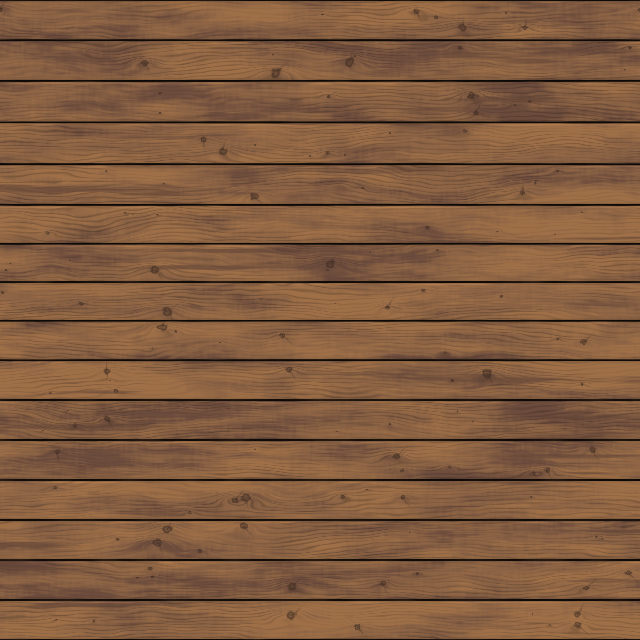
Reproduce this texture procedurally as a Shadertoy shader.

```glsl
// Sixteen stained timber boards stacked across the canvas, parted by dark gaps.
// Each board gets its own blotches, streaks and grain from stretched noise;
// scattered knots bend the grain lines around them and leave small splits.

const float PLANKS = 16.0;
const float GAP_HALF = 0.021;        // half gap, in board heights
const float WIDTH_DRIFT = 0.0076;    // upper boards are slightly wider
const int KNOTS = 8;                 // knots per board
const float KNOT_MIN = 0.0012;       // knot radii, in canvas units
const float KNOT_MAX = 0.0075;
const float GRAIN_LINES = 11.0;
const vec3 ORANGE = vec3(0.625, 0.440, 0.283);
const vec3 BROWN = vec3(0.553, 0.392, 0.270);
const vec3 UMBER = vec3(0.425, 0.297, 0.238);
const vec3 KNOT_DARK = vec3(0.235, 0.165, 0.125);
const vec3 GAP_COLOR = vec3(0.050, 0.035, 0.027);

float hash(vec2 p) {
    return fract(sin(dot(p, vec2(127.1, 311.7))) * 43758.5453);
}

float noise(vec2 p) {
    vec2 i = floor(p), f = fract(p);
    f = f * f * (3.0 - 2.0 * f);
    return mix(mix(hash(i), hash(i + vec2(1, 0)), f.x),
               mix(hash(i + vec2(0, 1)), hash(i + vec2(1, 1)), f.x), f.y);
}

float fbm(vec2 p) {
    float sum = 0.0, amp = 0.533;
    for (int i = 0; i < 4; i++) {
        sum += amp * noise(p);
        p = p * 2.03 + 17.3;
        amp *= 0.5;
    }
    return sum;
}

// Returns grain bend, knot darkness, surrounding stain and split darkness.
vec4 knots(float x, float v, float id) {
    vec4 sum = vec4(0.0);
    for (int i = 0; i < KNOTS; i++) {
        vec2 seed = vec2(id * 3.0 + 5.0, float(i) * 7.0 + 2.0);
        float pick = hash(seed);
        float size = mix(KNOT_MIN, KNOT_MAX, pick * pick);
        vec2 center = vec2(hash(seed + 31.0), 0.15 + 0.7 * hash(seed + 57.0));
        vec2 d = vec2(fract(x - center.x + 0.5) - 0.5, (v - center.y) / PLANKS);
        float wobble = noise(d / size * 1.5 + seed) - 0.5;
        float r = length(d * vec2(0.85, 1.0)) / size + 0.6 * wobble;
        vec2 q = d / (size * vec2(5.0, 1.8));
        float ring = 0.72 + 0.28 * cos(r * 8.0);
        sum.x += 2.2 * size * PLANKS * exp(-dot(q, q));
        sum.y = max(sum.y, ring * (1.0 - smoothstep(0.55, 1.25, r)));
        sum.z += pick * exp(-dot(q, q) * 1.4);
        // Slanted split running away from the larger knots
        float lean = 2.4 * (hash(seed + 83.0) - 0.5);
        float off = (d.x - lean * d.y + 0.003 * wobble) / 0.0013;
        float reach = smoothstep(0.022, 0.0, abs(d.y)) * step(0.6, pick);
        sum.w = max(sum.w, reach * exp(-off * off) * step(0.0, d.y * lean));
    }
    return sum;
}

void mainImage(out vec4 fragColor, in vec2 fragCoord) {
    vec2 uv = fragCoord / iResolution.xy;
    float x = uv.x, down = 1.0 - uv.y;

    // Board index and height within the board, counted from the top
    float bump = (down - 0.31) / 0.14;
    float row = (down - WIDTH_DRIFT * exp(-bump * bump)) * PLANKS;
    float id = floor(row), v = fract(row);
    float pixel = PLANKS / iResolution.y;
    vec2 shift = vec2(hash(vec2(id, 3.0)), hash(vec2(id, 9.0))) * 60.0;

    // Grain follows a wavering height, bent around the knots
    vec4 knot = knots(x, v, id);
    float waver = fbm(vec2(x * 5.0, v * 0.9) + shift);
    float g = v + knot.x + 0.65 * waver;
    float blotch = fbm(vec2(x * 7.0, v * 1.6) + shift.yx);
    float streak = fbm(vec2(x * 9.0, g * 5.0) + shift);
    float fine = noise(vec2(x * 42.0, g * 26.0) + shift);
    float saw = noise(vec2(x * 260.0, v * 4.0) + shift);
    float line = 0.5 + 0.5 * sin(6.2832 * g * GRAIN_LINES + 2.0 * fine);
    float lineFade = smoothstep(0.35, 0.7, fbm(vec2(x * 6.0, v * 2.0) + shift + 40.0));

    // Stain tone, from weathered umber to warm orange
    float tone = 0.53 + 0.95 * (blotch - 0.5) + 0.5 * (streak - 0.5)
               + 0.22 * (fine - 0.5) + 0.08 * (saw - 0.5)
               + 0.14 * (hash(vec2(id, 21.0)) - 0.5) - 0.14 * knot.z;
    vec3 color = mix(UMBER, BROWN, smoothstep(0.13, 0.5, tone));
    color = mix(color, ORANGE, smoothstep(0.45, 0.76, tone));
    color *= 1.0 - (0.05 + 0.13 * lineFade) * pow(line, 4.0);

    // Long dark weather streaks
    float weather = fbm(vec2(x * 4.0, v * 4.5) + shift + 90.0);
    color = mix(color, UMBER * 0.9, 0.6 * smoothstep(0.64, 0.8, weather));

    // Knots and splits
    color = mix(color, KNOT_DARK, 0.8 * knot.y);
    color = mix(color, KNOT_DARK, 0.45 * knot.w);

    // Worn bright upper edge, soft shading, then the gap
    float edge = min(v, 1.0 - v);
    float worn = smoothstep(0.45, 0.75, noise(vec2(x * 14.0, id * 5.0)));
    color *= 1.0 + 0.16 * worn * smoothstep(0.03, 0.05, v) * smoothstep(0.10, 0.06, v);
    color *= 1.0 - 0.28 * exp(-edge / 0.035);
    float halfGap = GAP_HALF + 0.008 * (noise(vec2(x * 30.0, floor(row + 0.5) * 3.0)) - 0.5);
    float gap = 1.0 - smoothstep(halfGap - 0.5 * pixel, halfGap + 0.5 * pixel, edge);
    color = mix(color, GAP_COLOR, gap);

    fragColor = vec4(color, 1.0);
}
```
